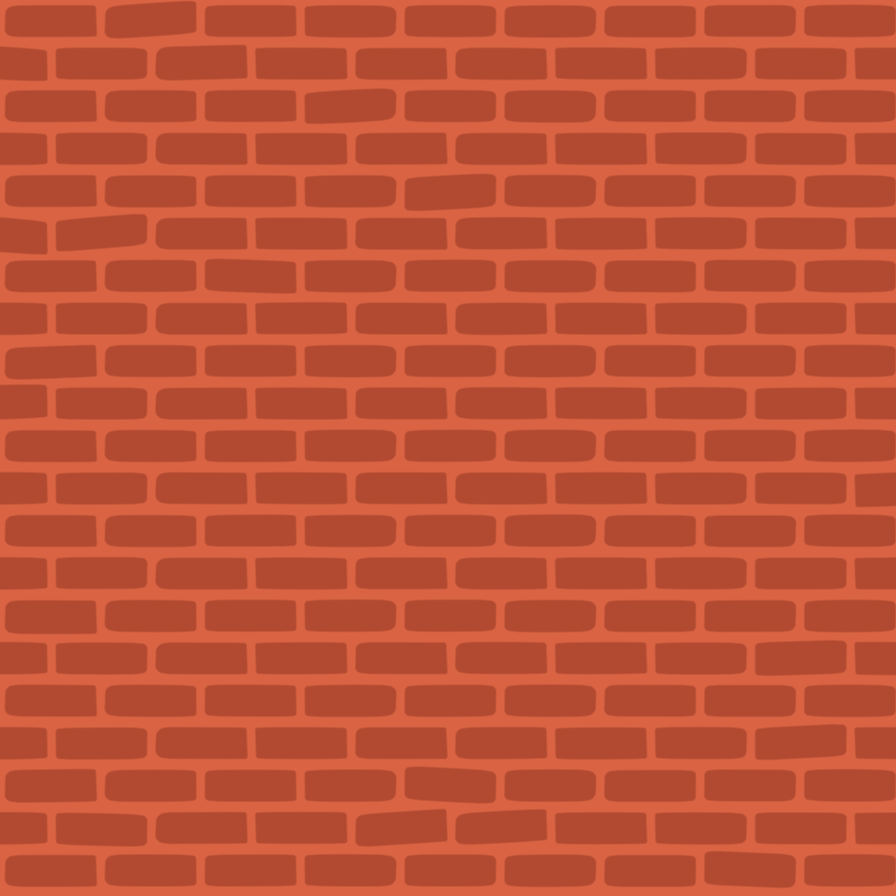
Reproduce this pattern procedurally as a Shadertoy shader.

```glsl
// Running-bond brick wall: flat dark bricks on lighter mortar, 21 courses high, 9 bricks wide.
// Each brick is a rounded box; its corners, bulge and lean are hashed per column,
// and a few bricks are also tilted, shifted or swollen.

vec4 hash4(vec2 p) {
    float n = dot(p, vec2(127.1, 311.7));
    return fract(sin(n + vec4(0.0, 1.7, 3.1, 5.3)) * 43758.55);
}

// Signed distance to one brick; p is centred on it, in course heights
float brickDistance(vec2 p, vec2 id) {
    vec4 shape = hash4(vec2(id.x, mod(id.y, 2.0)) + 3.0);
    vec4 wear = hash4(id + 17.0);
    float x = p.x / 1.07;
    float side = x < 0.0 ? shape.z : shape.w;

    // Occasional crooked bricks, slight drift for the rest
    float crooked = step(0.87, wear.x);
    float tilt = (wear.y - 0.5) * mix(0.012, 0.18, crooked);
    float shift = (wear.z - 0.5) * mix(0.015, 0.07, crooked);
    p.y -= tilt * x + shift;

    // Hand-cut outline: bulging faces, narrower and leaning ends
    float halfHeight = 0.372 + 0.03 * wear.w * crooked;
    halfHeight += 0.025 * shape.x * (0.4 - x * x);
    halfHeight -= 0.035 * side * smoothstep(0.65, 1.0, abs(x));
    p.x += (side - 0.5) * 0.09 * p.y * smoothstep(0.3, 1.0, abs(x));

    float radius = mix(0.06, 0.19, side * side);
    vec2 q = abs(p) - vec2(1.075, halfHeight) + radius;
    return length(max(q, 0.0)) + min(max(q.x, q.y), 0.0) - radius;
}

void mainImage(out vec4 fragColor, in vec2 fragCoord) {
    // Courses are counted down from the top edge
    vec2 wall = vec2(fragCoord.x, iResolution.y - fragCoord.y) / iResolution.y;
    vec2 cell = vec2(0.1115, 0.0474);
    vec2 grid = wall / cell;
    grid.x -= 0.008 + 0.508 * mod(floor(grid.y), 2.0);

    vec2 id = floor(grid);
    vec2 p = (fract(grid) - 0.5) * cell / cell.y;
    float d = brickDistance(p, id);

    // Soft painted edge, never thinner than a pixel
    float blur = max(0.0014, 0.7 / iResolution.y) / cell.y;
    float mortar = smoothstep(-blur, blur, d);
    vec3 color = mix(vec3(0.695, 0.29, 0.19), vec3(0.855, 0.39, 0.265), mortar);
    fragColor = vec4(color, 1.0);
}
```
